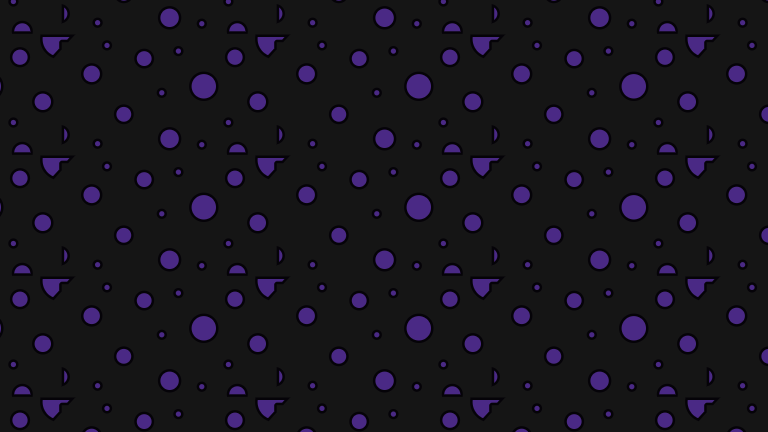
Give the GLSL for this pattern, as a Shadertoy shader.

```glsl
const vec2 TILE = vec2(215.0, 121.0); // in units of 1/432 canvas height

// Centre and radius of each whole disc in the tile
const vec3 DISCS[13] = vec3[13](
    vec3(20.0, 57.2, 7.6), vec3(42.8, 101.8, 8.2), vec3(91.7, 73.9, 8.2),
    vec3(123.8, 114.3, 7.4), vec3(144.2, 58.6, 7.4), vec3(169.6, 17.8, 9.2),
    vec3(203.8, 86.3, 12.2), vec3(97.6, 22.7, 2.6), vec3(107.0, 45.4, 2.6),
    vec3(178.4, 51.1, 2.6), vec3(201.8, 23.7, 2.6), vec3(161.8, 92.8, 2.6),
    vec3(13.4, 1.5, 2.6)
);

// Offset to the nearest repeat of a centre
vec2 wrapOffset(vec2 p, vec2 centre) {
    vec2 d = p - centre;
    return d - TILE * round(d / TILE);
}

// Disc cut flat along its lower edge
float dome(vec2 p) {
    return max(length(p) - 8.0, p.y);
}

// Thin disc segment with a flat left side
float sliver(vec2 p) {
    return max(length(p + vec2(4.0, 0.0)) - 7.2, -p.x);
}

// Quarter disc with a tapered bar; origin at the inner corner
float hookedQuarter(vec2 p) {
    const float fillet = 3.0;
    float arms = max(fillet, min(p.x, p.y)) - length(max(fillet - p, 0.0));
    float disc = length(p - vec2(1.2, -0.7)) - 17.8;
    float taper = dot(p - vec2(10.3, -2.7), vec2(0.74, 0.67));
    return max(max(arms, disc), max(-2.7 - p.y, taper));
}

float patternDistance(vec2 p) {
    float d = dome(wrapOffset(p, vec2(22.3, 31.3)));
    d = min(d, sliver(wrapOffset(p, vec2(64.2, 13.7))));
    d = min(d, hookedQuarter(wrapOffset(p, vec2(59.2, 39.7))));
    for (int i = 0; i < DISCS.length(); i++) {
        d = min(d, length(wrapOffset(p, DISCS[i].xy)) - DISCS[i].z);
    }
    return d;
}

void mainImage(out vec4 fragColor, in vec2 fragCoord) {
    // Tiles start at the upper left, with y running down
    float pixel = 432.0 / iResolution.y;
    vec2 p = vec2(fragCoord.x, iResolution.y - fragCoord.y) * pixel;
    float d = patternDistance(p);

    // Dark rim around violet fill
    float rim = clamp(0.5 - (d - 2.5) / pixel, 0.0, 1.0);
    float fill = clamp(0.5 - d / pixel, 0.0, 1.0);
    vec3 color = mix(vec3(0.082), vec3(0.02, 0.01, 0.03), rim);
    color = mix(color, vec3(0.29, 0.16, 0.52), fill);
    fragColor = vec4(color, 1.0);
}
```
